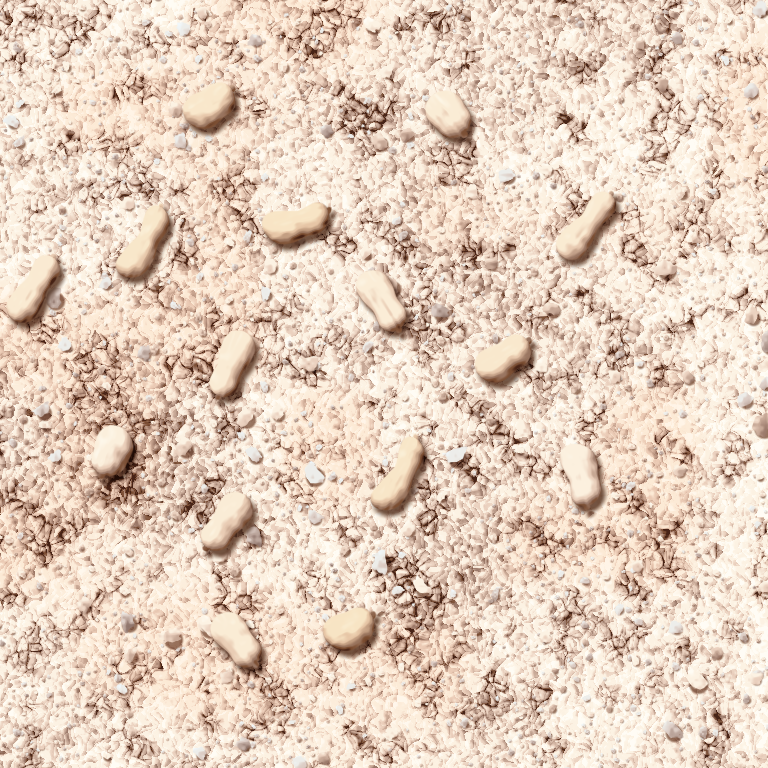
A three.js fragment shader for this texture:

```glsl
// Sunlit sandy ground with grit, small stones and scattered peanut pods.
varying vec2 vUv;
const vec3 CREAM = vec3(0.99, 0.95, 0.89);
const vec3 SAND  = vec3(0.92, 0.82, 0.75);
const vec3 CLAY  = vec3(0.78, 0.66, 0.59);
const vec3 UMBER = vec3(0.61, 0.48, 0.42);
const vec3 BROWN = vec3(0.49, 0.32, 0.22);
const vec3 DARK  = vec3(0.28, 0.14, 0.09);
const vec3 STONE_GREY = vec3(0.94, 0.98, 1.03);
const vec3 POD_TAN = vec3(0.98, 0.94, 0.86);
const vec3 RED_EARTH = vec3(1.0, 0.965, 0.94);
const vec3 LIGHT = vec3(-0.42, 0.62, 0.66);
const vec2 SHADOW_DIR = vec2(0.55, -0.83);
const float EDGE = 0.0013;
const int POD_COUNT = 15;
const vec2 POD_CENTRE = vec2(0.43, 0.52);
const vec2 POD_SPREAD = vec2(0.40, 0.45);
const float GOLDEN_ANGLE = 2.39996;

float hash(vec2 p) {
  vec3 q = fract(p.xyx * 0.1031);
  q += dot(q, q.yzx + 33.33);
  return fract((q.x + q.y) * q.z);
}
vec2 hash2(vec2 p) { return vec2(hash(p + 17.3), hash(p + 71.9)); }
float valueNoise(vec2 p) {
  vec2 i = floor(p), f = fract(p);
  f = f * f * (3.0 - 2.0 * f);
  return mix(mix(hash(i), hash(i + vec2(1.0, 0.0)), f.x),
             mix(hash(i + vec2(0.0, 1.0)), hash(i + vec2(1.0, 1.0)), f.x), f.y);
}
vec2 turn(vec2 p, float a) {
  float c = cos(a), s = sin(a);
  return vec2(c * p.x + s * p.y, c * p.y - s * p.x);
}

// Tone scale from deep shadow (-2.7) to sunlit cream (0.5) and beyond.
vec3 toneRamp(float t) {
  vec3 c = mix(DARK, BROWN, smoothstep(-2.7, -2.2, t));
  c = mix(c, UMBER, smoothstep(-2.2, -1.7, t));
  c = mix(c, CLAY, smoothstep(-1.7, -1.05, t));
  c = mix(c, SAND, smoothstep(-1.05, -0.35, t));
  c = mix(c, CREAM, smoothstep(-0.35, 0.5, t));
  return mix(c, vec3(1.0, 0.99, 0.96), smoothstep(0.9, 1.8, t));
}

// Packed crumbs: random tone, lit side and dark gaps where gapDepth is high.
float crumbs(vec2 p, float contrast, float gapDepth) {
  vec2 cell = floor(p), toNearest = vec2(0.0), owner = cell;
  float first = 9.0, second = 9.0;
  for (int k = 0; k < 9; k++) {
    vec2 id = cell + vec2(mod(float(k), 3.0), floor(float(k) / 3.0)) - 1.0;
    vec2 v = p - id - hash2(id);
    float d = length(v);
    second = min(second, max(first, d));
    if (d < first) { first = d; toNearest = v; owner = id; }
  }
  float gap = 1.0 - smoothstep(0.0, 0.3, second - first);
  return contrast * (hash(owner) - 0.5) + 1.1 * dot(toNearest, LIGHT.xy) - gapDepth * gap;
}

vec3 ground(vec2 p) {
  float patches = valueNoise(p * 5.0 + 3.0) + 0.6 * valueNoise(p * 13.0 + 9.0) - 0.8;
  vec2 rough = p + 0.012 * vec2(valueNoise(p * 70.0), valueNoise(p * 70.0 + 40.0));
  float hollow = smoothstep(0.45, 0.8, valueNoise(turn(p, 0.8) * 34.0 + 60.0));
  float tone = 0.32 + 1.25 * patches + 0.4 * (p.x - 0.5) - 0.5 * hollow;
  tone += crumbs(turn(rough, 0.5) * 62.0 + 90.0, 0.9, 1.5 * hollow);
  tone += crumbs(turn(rough, 1.1) * 145.0 + 200.0, 1.7, 0.5 * hollow);
  tone += 1.3 * (valueNoise(turn(p, 0.3) * 230.0 + 90.0) - 0.5);
  return toneRamp(tone) * mix(vec3(1.0), RED_EARTH, smoothstep(0.45, 0.8, valueNoise(p * 7.0 + 21.0)));
}

// One jittered grid of blocky stones, each with a shadow on the ground.
void addStones(inout vec3 col, vec2 p, float scale, float density) {
  vec2 g = turn(p, 0.35) * scale + 3.0 * scale, cell = floor(g);
  float soft = EDGE * scale;
  for (int k = 0; k < 9; k++) {
    vec2 id = cell + vec2(mod(float(k), 3.0), floor(float(k) / 3.0)) - 1.0;
    if (hash(id) > 2.0 * density * valueNoise(id * 0.23)) continue;
    vec2 rnd = hash2(id);
    vec2 q = turn(g - id - 0.5 - 0.6 * (rnd - 0.5), -0.35);
    float radius = mix(0.16, 0.36, rnd.x * rnd.y);
    vec2 e = turn(q, rnd.x * 40.0) * vec2(1.0, 1.0 + 0.7 * rnd.y);
    float block = max(abs(e.x) + 0.35 * e.y, abs(e.y) + 0.2 * e.x);
    float d = mix(length(e), block, 0.6) + 0.4 * radius * (valueNoise(e * 2.5 / radius + id) - 0.5) - radius;
    float shade = length(q - SHADOW_DIR * radius * 0.45) - 0.9 * radius;
    col *= mix(vec3(0.60, 0.48, 0.42), vec3(1.0), smoothstep(-2.0 * soft, soft, shade));
    float tone = mix(-0.9, 0.9, hash(id + 5.7)) + 1.1 * dot(q / radius, LIGHT.xy);
    tone += 1.2 * (valueNoise(q * 9.0 + id) - 0.5);
    vec3 tint = mix(vec3(1.0), STONE_GREY, step(0.6, hash(id + 9.1)));
    col = mix(col, toneRamp(tone) * tint, 1.0 - smoothstep(-soft, soft, d));
  }
}

// Waisted capsule with a small beak; shape = half length, radius, waist, bend.
float podDistance(vec2 q, vec4 shape, out vec2 slope) {
  q.y += shape.w * q.x * q.x;
  float along = q.x / (shape.x + shape.y), waist = exp(-14.0 * (along - 0.1) * (along - 0.1));
  float radius = shape.y * max(0.3, 1.0 - shape.z * waist - 0.12 * along);
  vec2 off = vec2(q.x - clamp(q.x, -shape.x, shape.x), q.y);
  slope = off / radius;
  return min(length(off) - radius, length(q - vec2(shape.x + shape.y * 0.92, 0.0)) - shape.y * 0.2);
}
void addPod(inout vec3 col, vec2 p, float index) {
  vec2 seed = vec2(index * 3.7 + 2.0, index * 1.9 + 5.0), rnd = hash2(seed), slope, shadeSlope;
  float ring = sqrt((index + 0.6) / float(POD_COUNT)), a = index * GOLDEN_ANGLE + 0.7;
  vec2 local = p - POD_CENTRE - POD_SPREAD * ring * vec2(cos(a), sin(a)) - 0.07 * (rnd - 0.5);
  float slim = hash(seed + 4.0), heading = mix(0.2, 2.3, rnd.y) + 3.1416 * step(0.5, rnd.x);
  vec4 shape = vec4(mix(0.006, 0.035, slim), mix(0.025, 0.018, slim), 0.25 * slim, 9.0 * (rnd.x - 0.5));
  vec2 q = turn(local, heading);
  float shade = podDistance(turn(local - SHADOW_DIR * 0.009, heading), shape, shadeSlope);
  float d = podDistance(q, shape, slope);
  col *= mix(vec3(0.45, 0.34, 0.28), vec3(1.0), smoothstep(-0.005, 0.006, shade));
  float lit = dot(vec3(turn(slope, -heading), sqrt(max(0.0, 1.0 - dot(slope, slope)))), LIGHT);
  float ridges = valueNoise(q * vec2(60.0, 240.0) + seed) + valueNoise(q * 110.0 + seed) - 1.0;
  float tone = mix(-2.2, 1.0, smoothstep(-0.4, 1.0, lit)) + 0.8 * ridges;
  vec3 husk = toneRamp(tone) * mix(POD_TAN, vec3(1.0), rnd.x);
  col = mix(col, husk, 1.0 - smoothstep(-EDGE, EDGE, d));
}

void main() {
  vec3 col = ground(vUv);
  for (float s = 0.0; s < 3.0; s++) addStones(col, vUv, 84.0 / exp2(s), 0.26 - 0.06 * s);
  for (int i = 0; i < POD_COUNT; i++) addPod(col, vUv, float(i));
  gl_FragColor = vec4(col, 1.0);
}
```
